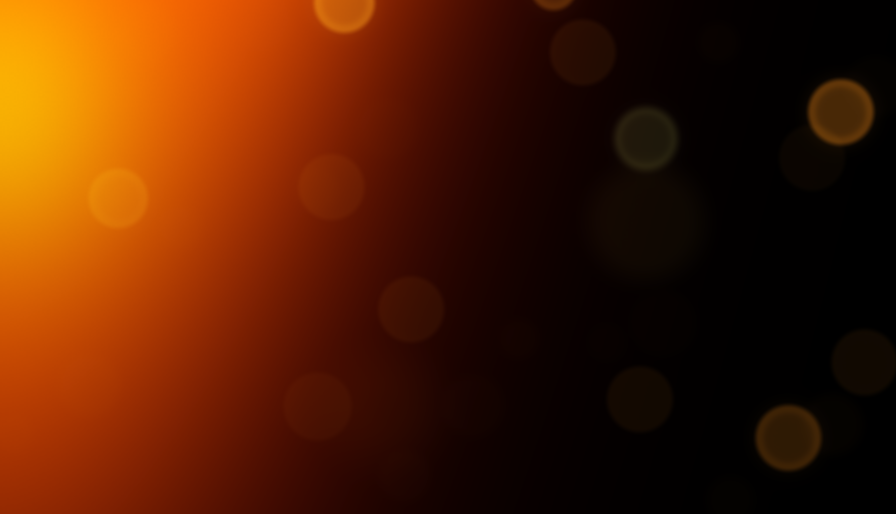
This background is drawn by a Shadertoy shader. Its source:

```glsl
// Warm light leak from the upper left fading to black, with scattered bokeh discs.

// Lengths are in canvas heights, origin at the lower left.
const vec2  SOURCE        = vec2(0.0, 0.80);        // centre of the yellow core
const vec2  CORE_FALLOFF  = vec2(14.0, 9.5);
const float CORE_GAIN     = 0.32;
const float LEAK_FALLOFF  = 3.15;                   // horizontal decay
const float LEAK_POWER    = 1.65;                   // shape of that decay
const float LEAK_BASE     = -0.14;                  // log energy at the bottom
const float LEAK_RISE     = 1.80;                   // log energy gained to the top
const float GREEN_GAIN    = 0.385;
const float GREEN_POWER   = 1.6;
const vec3  AMBER         = vec3(1.00, 0.56, 0.09);
const vec3  OLIVE         = vec3(0.090, 0.092, 0.042);
const vec3  OLIVE_HAZE    = vec3(0.042, 0.032, 0.008);
const vec3  RUST_HAZE     = vec3(0.036, 0.018, 0.002);
const float DISC_EDGE     = 0.007;
const float RIM_WIDTH     = 0.009;
const float RIM_GAIN      = 0.26;
const float HALO_WIDTH    = 0.018;
const float HALO_GAIN     = 0.10;
const int   FAINT_COUNT   = 16;
const float FAINT_GAIN    = 0.018;
const float GRAIN_CELLS   = 294.0;
const float GRAIN_GAIN    = 0.003;

// Main discs: centre x, centre y, radius, brightness
const int DISC_COUNT = 12;
const vec4 DISCS[DISC_COUNT] = vec4[DISC_COUNT](
    vec4(0.670, 0.995, 0.059, 0.36), vec4(0.230, 0.614, 0.058, 0.16),
    vec4(1.636, 0.782, 0.064, 0.28), vec4(1.534, 0.148, 0.064, 0.18),
    vec4(0.645, 0.636, 0.064, 0.065), vec4(0.800, 0.398, 0.064, 0.065),
    vec4(0.618, 0.209, 0.066, 0.042), vec4(1.134, 0.898, 0.064, 0.072),
    vec4(1.682, 0.295, 0.064, 0.065), vec4(1.245, 0.223, 0.064, 0.060),
    vec4(1.580, 0.693, 0.064, 0.038), vec4(1.077, 1.025, 0.045, 0.20));

float hash(vec2 p) {
    return fract(sin(dot(p, vec2(127.1, 311.7))) * 43758.5453);
}

// Filled circle with a feathered edge
float disc(vec2 p, vec2 centre, float radius, float feather) {
    float d = length(p - centre) - radius;
    return 1.0 - smoothstep(-feather, feather, d);
}

// Disc with a bright rim and a soft halo, both stronger on bright discs
float bokeh(vec2 p, vec4 spot, float feather) {
    float d = length(p - spot.xy) - spot.z;
    float fill = 1.0 - smoothstep(-feather, feather, d);
    float rimDistance = (d + RIM_WIDTH) / RIM_WIDTH;
    float rim = exp(-rimDistance * rimDistance);
    float haloDistance = d / HALO_WIDTH;
    float halo = exp(-haloDistance * haloDistance);
    float sharpness = smoothstep(0.04, 0.20, spot.w);
    return spot.w * (fill + sharpness * (RIM_GAIN * rim + HALO_GAIN * halo));
}

// Red to yellow gradient of the light leak
vec3 lightLeak(vec2 p) {
    float decay = LEAK_FALLOFF * pow(max(p.x, 0.0), LEAK_POWER);
    float red = 1.0 - exp(-exp(LEAK_BASE + LEAK_RISE * p.y - decay));
    vec2 offset = p - SOURCE;
    float core = CORE_GAIN * exp(-dot(CORE_FALLOFF, offset * offset));
    float green = GREEN_GAIN * pow(red, GREEN_POWER) + core;
    return vec3(red, green, 0.012 * red);
}

// Adds light without burning out bright areas
vec3 screen(vec3 base, vec3 light) {
    return base + light * (1.0 - base);
}

void mainImage(out vec4 fragColor, in vec2 fragCoord) {
    vec2 p = fragCoord / iResolution.y;
    float aspect = iResolution.x / iResolution.y;
    float feather = max(DISC_EDGE, 1.0 / iResolution.y);

    vec3 color = lightLeak(p);

    // Wide hazes and the olive disc
    color += OLIVE_HAZE * disc(p, vec2(1.257, 0.568), 0.110, 0.040);
    color += RUST_HAZE * disc(p, vec2(0.750, 0.205), 0.100, 0.070);
    color += OLIVE * bokeh(p, vec4(1.257, 0.730, 0.062, 1.0), 1.7 * feather);

    // Main amber discs
    for (int i = 0; i < DISC_COUNT; i++) {
        color = screen(color, AMBER * bokeh(p, DISCS[i], feather));
    }

    // Barely visible scattered discs
    for (int i = 0; i < FAINT_COUNT; i++) {
        float id = float(i);
        vec2 centre = vec2((id + hash(vec2(id, 1.0))) / float(FAINT_COUNT) * aspect,
                           hash(vec2(id, 2.0)));
        float radius = mix(0.035, 0.068, hash(vec2(id, 3.0)));
        float gain = FAINT_GAIN * mix(0.4, 1.0, hash(vec2(id, 4.0)));
        color = screen(color, AMBER * gain * disc(p, centre, radius, 2.0 * feather));
    }

    // Fine grain, scaled by the light it sits on
    float grain = hash(floor(p * GRAIN_CELLS)) - 0.5;
    color *= 1.0 + 2.0 * GRAIN_GAIN * grain;

    fragColor = vec4(clamp(color, 0.0, 1.0), 1.0);
}
```
